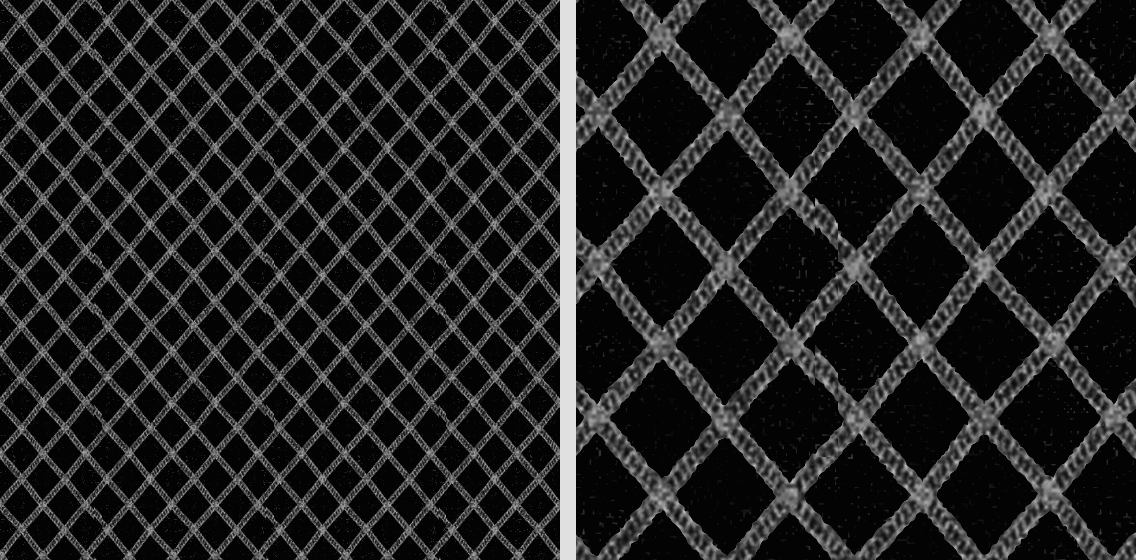
Left: the whole. Right: its middle third, enlarged.
A WebGL 2 fragment shader for this pattern:

```glsl
#version 300 es
precision highp float;

uniform vec2 u_resolution;
out vec4 outColor;

float hash(vec2 p) {
    vec3 q = fract(p.xyx * 0.1031);
    q += dot(q, q.yzx + 33.33);
    return fract((q.x + q.y) * q.z);
}

// Value noise that wraps once per tile, with n cells in each direction
float tileNoise(vec2 tile, vec2 n) {
    vec2 p = tile * n, cell = floor(p), f = fract(p);
    f = f * f * (3.0 - 2.0 * f);
    float low = mix(hash(mod(cell, n)), hash(mod(cell + vec2(1, 0), n)), f.x);
    float high = mix(hash(mod(cell + vec2(0, 1), n)), hash(mod(cell + 1.0, n)), f.x);
    return mix(low, high, f.y);
}

// Brightness of a twisted cord: d is the signed distance, along counts segments
float cord(float d, float along, float grain, float pixel) {
    float halfWidth = 0.0057;
    float side = d / halfWidth;
    float ragged = abs(d) + (grain - 0.5) * 0.0022;
    float mask = 1.0 - smoothstep(halfWidth - pixel * 0.6, halfWidth + pixel * 0.6, ragged);
    float twist = 0.5 + 0.5 * cos(6.2832 * (10.0 * along + 0.3 * side));
    float strands = smoothstep(0.15, 0.65, abs(side));
    float shade = 0.1 + 0.38 * max(strands * (0.65 + 0.35 * twist), 0.75 * twist);
    return mask * shade * (0.35 + 1.25 * grain);
}

void main() {
    vec2 uv = gl_FragCoord.xy / u_resolution;
    float pixel = 1.0 / min(u_resolution.x, u_resolution.y);

    // Diamond lattice; wear repeats every 4 by 5 cells
    vec2 cells = vec2(13.0, 11.0);
    vec2 grid = uv * cells - vec2(0.0, 0.09);
    vec2 tile = grid / vec2(4.0, 5.0);
    float grain = tileNoise(tile, vec2(126.0, 186.0));
    float fine = tileNoise(tile + 0.37, vec2(158.0, 233.0));

    // Falling and rising cords, slightly uneven
    float falling = grid.x + grid.y + 0.05 * (tileNoise(tile, vec2(8.0, 10.0)) - 0.5);
    float rising = grid.x - grid.y + 0.05 * (tileNoise(tile + 0.5, vec2(8.0, 10.0)) - 0.5);

    // Snagged stretches in one column of each tile
    float row = mod(round(grid.y + 0.25), 5.0);
    float column = fract(tile.x);
    if ((row < 1.5 || row == 3.0) && column > 0.545 && column < 0.59) falling -= 0.06;

    float fallOffset = falling - round(falling);
    float riseOffset = rising - round(rising);
    float scale = length(cells);
    float light = max(cord(fallOffset / scale, rising, grain, pixel),
                      cord(riseOffset / scale, falling, grain, pixel));

    // Knots at the crossings
    vec2 knot = 0.5 * vec2(fallOffset + riseOffset, fallOffset - riseOffset) / cells;
    float knotMask = 1.0 - smoothstep(0.004, 0.0085, length(knot) + (fine - 0.5) * 0.003);
    light = mix(light, 0.26 + 0.42 * grain, knotMask * 0.8);

    // Dusty cloth, denser in vertical bands
    float band = 0.5 + 0.5 * cos(12.5664 * (column - 0.06));
    float dust = smoothstep(0.78, 1.0, fine) * (0.06 + 0.2 * band * tileNoise(tile, vec2(16.0, 20.0)));
    light = max(light, 0.012 + dust);

    outColor = vec4(vec3(min(light, 0.8)), 1.0);
}
```
